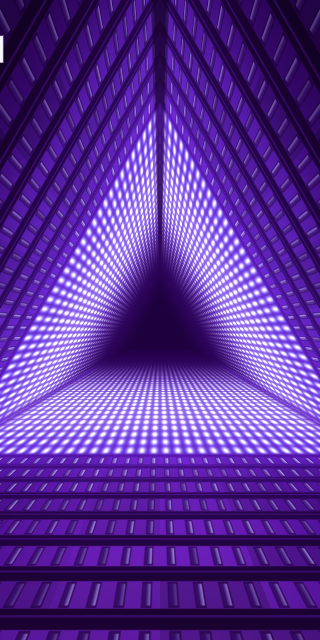
Give the GLSL for this background, as a Shadertoy shader.

```glsl
const vec2 CENTER = vec2(0.5, 0.966);   // vanishing point, canvas width = 1
const float SIDE_SCALE = 1.08;          // side walls sit slightly closer
const float COLUMN_STEP = 0.1;          // lamp spacing across a wall
const float ROW_STEP = 0.2085;          // lamp spacing in depth
const float ROW_START = 1.215;
const float FIRST_LIT_ROW = 7.0;
const float SEAM = 1.64;                // wall half width before the dark corner
const vec2 LAMP_SIZE = vec2(0.25, 0.34);
const vec2 SLOT_SIZE = vec2(0.14, 0.24);
const float BEAM_HALF = 0.20;

const vec3 INK = vec3(0.085, 0.0, 0.16);
const vec3 NIGHT = vec3(0.12, 0.0, 0.24);
const vec3 PLUM = vec3(0.20, 0.02, 0.41);
const vec3 VIOLET = vec3(0.35, 0.13, 0.69);
const vec3 MAGENTA = vec3(0.39, 0.11, 0.67);
const vec3 LAVENDER = vec3(0.53, 0.39, 0.90);
const vec3 BLUE = vec3(0.40, 0.44, 1.0);
const vec3 ICE = vec3(0.68, 0.60, 0.95);
const vec3 WHITE = vec3(0.97, 0.96, 1.0);

float hash(vec2 cell) {
    vec3 q = fract(vec3(cell.xyx) * 0.1031);
    q += dot(q, q.yzx + 33.33);
    return fract((q.x + q.y) * q.z);
}

// Repeating soft spot that fades to its mean when too fine to resolve
float softPulse(float x, float size, float blur) {
    float a = (fract(x) - 0.5) / size;
    return mix(exp(-a * a), size * 1.772, smoothstep(0.35, 1.0, blur));
}

// Repeating band with smooth edges
float band(float x, float halfWidth, float blur) {
    float e = clamp(blur, 0.01, 0.3);
    return 1.0 - smoothstep(halfWidth - e, halfWidth + e, abs(fract(x) - 0.5));
}

// Unlit outer panels with beams and slots
vec3 outerWall(vec2 cell, vec2 blur, float dist, float across, bool isFloor) {
    float near = exp(-max(FIRST_LIT_ROW - cell.y, 0.0) * 0.38);
    vec2 local = fract(cell) - 0.5;
    float tint = hash(floor(cell * vec2(0.25, 1.0)));

    vec3 panel = isFloor
        ? mix(MAGENTA, PLUM * 1.15, smoothstep(0.15, 1.1, abs(across)) * 0.8)
        : mix(VIOLET, PLUM, smoothstep(0.45, 0.85, dist));
    panel *= 0.86 + 0.24 * tint;
    panel = mix(panel, VIOLET * 1.05, near * 0.6);

    float frame = band(cell.x, SLOT_SIZE.x + 0.06, blur.x)
                * band(cell.y, SLOT_SIZE.y + 0.05, blur.y);
    float slot = band(cell.x, SLOT_SIZE.x, blur.x) * band(cell.y, SLOT_SIZE.y, blur.y);
    float shine = smoothstep(-0.06, 0.13, local.x) * (0.35 + 0.65 * hash(floor(cell)));
    shine *= isFloor ? 0.75 : 0.6;
    vec3 color = mix(panel, NIGHT, frame * 0.65);
    color = mix(color, mix(PLUM, ICE, clamp(shine + near * 0.65, 0.0, 1.0)), slot);

    // Dark beams with a thin reflected line, thinner toward the lamps
    float beam = band(cell.y + 0.5, BEAM_HALF - 0.06 * near, blur.y);
    float line = band(cell.y + 0.45, 0.025, blur.y * 0.6);
    color = mix(color, mix(INK, PLUM, near), beam * (0.95 - 0.4 * near));
    color += VIOLET * line * 0.3;
    return color * mix(1.0, isFloor ? 0.9 : 0.72, smoothstep(0.6, 1.0, dist));
}

// Inner rows of glowing lamps around a dark end wall
vec3 litWall(vec2 cell, vec2 blur, float dist) {
    vec3 color = mix(NIGHT, PLUM * 0.85, smoothstep(0.05, 0.11, dist));
    color = mix(color, VIOLET * 0.95, smoothstep(0.10, 0.19, dist));
    float bloom = smoothstep(0.15, 0.23, dist) * (1.0 - smoothstep(0.26, 0.37, dist));
    color = mix(color, LAVENDER, 0.8 * bloom);

    float power = smoothstep(0.10, 0.23, dist);
    float halo = softPulse(cell.x, LAMP_SIZE.x * 1.5, blur.x)
               * softPulse(cell.y, LAMP_SIZE.y * 1.3, blur.y);
    float lamp = softPulse(cell.x, LAMP_SIZE.x, blur.x)
               * softPulse(cell.y, LAMP_SIZE.y, blur.y);
    vec3 haloColor = mix(ICE, BLUE, smoothstep(0.26, 0.35, dist));
    color = mix(color, haloColor, halo * power * 0.8);
    return mix(color, WHITE, clamp(lamp * power * (1.1 + 0.6 * bloom), 0.0, 1.0));
}

void mainImage(out vec4 fragColor, in vec2 fragCoord) {
    float px = 1.0 / iResolution.x;
    vec2 uv = fragCoord * px;
    vec2 p = uv - CENTER;
    vec2 m = vec2(abs(p.x), p.y);

    // Choose the wall, then its distance and sideways position
    float sideDist = dot(m, vec2(0.866, 0.5));
    bool isFloor = -p.y > sideDist;
    float rawDist = max(isFloor ? -p.y : sideDist, 0.001);
    float along = isFloor ? p.x : dot(m, vec2(-0.5, 0.866));
    float across = along / rawDist;
    float dist = rawDist * (isFloor ? 1.0 : SIDE_SCALE);

    // Perspective grid and its pixel footprint
    vec2 cell = vec2(across / COLUMN_STEP, (1.0 / dist - ROW_START) / ROW_STEP + 0.5);
    vec2 blur = px / vec2(rawDist * COLUMN_STEP, dist * dist * ROW_STEP);

    float lit = smoothstep(0.0, 0.3, cell.y - FIRST_LIT_ROW);
    // The lamp field ends sooner on the floor than on the sides
    float lampDist = isFloor ? dist * 1.08 : dist * 0.90;
    lampDist = mix(lampDist, dist, smoothstep(0.15, 0.30, dist));
    vec3 color = mix(outerWall(cell, blur, dist, across, isFloor),
                     litWall(cell, blur, lampDist), lit);

    // Dark upper corner, faint lower corners
    float seamBlur = 0.02 + px / rawDist;
    float seam = smoothstep(SEAM - seamBlur, SEAM + seamBlur, abs(across));
    bool isUpper = !isFloor && across > 0.0;
    vec3 seamColor = isUpper ? mix(INK, PLUM, lit * 0.6) : mix(PLUM, VIOLET, lit);
    float seamStrength = (isUpper ? 0.85 : 0.6) * smoothstep(0.09, 0.16, dist);
    color = mix(color, seamColor, seam * seamStrength);

    // Light spilling past the first lamp row
    color += VIOLET * 0.22 * exp(-abs(dist - 0.36) / 0.09);

    // Small pale tab on the left edge
    vec2 tab = abs(uv - vec2(0.0, 1.846)) - vec2(0.010, 0.042);
    color = mix(WHITE, color, smoothstep(-px, px, max(tab.x, tab.y)));

    fragColor = vec4(clamp(color, 0.0, 1.0), 1.0);
}
```
